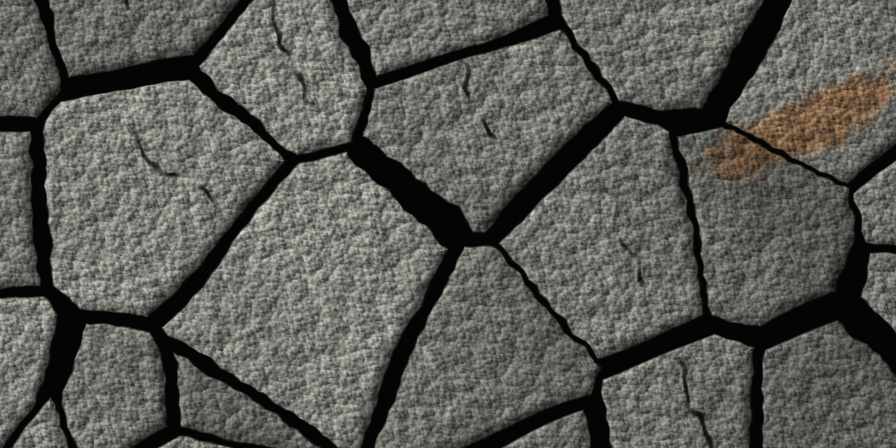
This texture is drawn by a WebGL 1 fragment shader. Its source:

```glsl
precision highp float;
uniform vec2 u_resolution;

#define STONES 2.45
#define LAYOUT vec2(3.0, 8.0)
#define SIZE_SPREAD 0.55
#define GAP_MIN 0.015
#define GAP_SPREAD 0.06
#define RELIEF 2.6
#define LIGHT vec2(-0.8, 0.6)
#define RUST_SPOT vec2(1.80, 0.72)
#define STONE_TINT vec3(1.0, 1.0, 0.95)
#define RUST_TINT vec3(1.12, 0.87, 0.64)
#define GAP_COLOR vec3(0.015)

vec2 hash2(vec2 c) {
  return fract(sin(vec2(dot(c, vec2(127.1, 311.7)), dot(c, vec2(269.5, 183.3)))) * 43758.545);
}

mat2 turn(float a) {
  return mat2(cos(a), sin(a), -sin(a), cos(a));
}

// Distance to the nearest scattered point
float cellular(vec2 p) {
  vec2 base = floor(p);
  float nearest = 4.0;
  for (int y = -1; y <= 1; y++)
    for (int x = -1; x <= 1; x++) {
      vec2 c = base + vec2(float(x), float(y));
      vec2 d = c + hash2(c) - p;
      nearest = min(nearest, dot(d, d));
    }
  return sqrt(nearest);
}

float waves(vec2 p) {
  return 0.5 * sin(p.x * 1.7 + 1.3 * sin(p.y * 1.3))
       + 0.3 * sin(p.y * 3.1 + 1.1 * sin(p.x * 2.3 + 2.0))
       + 0.2 * sin(dot(p, vec2(5.3, -4.1)) + sin(p.y * 6.0));
}

// Rough split surface, slightly stretched along one diagonal
float surfaceHeight(vec2 p) {
  vec2 g = turn(0.6) * p * vec2(1.0, 1.0);
  g *= vec2(0.75, 1.2);
  return -0.9 * cellular(g * 24.0) - 0.45 * cellular(g * 62.0 + 17.0)
       - 0.24 * cellular(g * 112.0 + 41.0);
}

vec2 stoneSite(vec2 c) {
  return c + 0.5 + 0.85 * (hash2(c) - 0.5);
}

float stoneWeight(vec2 c) {
  float h = hash2(c + 31.0).x;
  return SIZE_SPREAD * h * h;
}

float stonePower(vec2 q, vec2 c) {
  vec2 d = q - stoneSite(c);
  return dot(d, d) - stoneWeight(c);
}

// Inset distance to the stone's edge in x, outward edge normal in yz
vec3 stoneEdge(vec2 q, out vec2 id) {
  vec2 base = floor(q);
  float best = 100.0;
  id = base;
  for (int y = -2; y <= 2; y++)
    for (int x = -2; x <= 2; x++) {
      vec2 c = base + vec2(float(x), float(y));
      float power = stonePower(q, c);
      if (power < best) { best = power; id = c; }
    }
  vec3 edge = vec3(100.0, 0.0, 0.0);
  for (int y = -2; y <= 2; y++)
    for (int x = -2; x <= 2; x++) {
      if (x == 0 && y == 0) continue;
      vec2 c = id + vec2(float(x), float(y));
      vec2 across = stoneSite(c) - stoneSite(id);
      float h = hash2(c + id + 0.5).x;
      float gap = (GAP_MIN + GAP_SPREAD * h * h) * (1.0 + 0.5 * waves(q * 1.6));
      float d = (stonePower(q, c) - best) / (2.0 * length(across)) - gap;
      if (d < edge.x) edge = vec3(d, normalize(across));
    }
  return edge;
}

void main() {
  vec2 p = gl_FragCoord.xy / u_resolution.y;
  mat2 tilt = turn(0.35);
  float chips = cellular(p * 24.0);
  vec2 q = tilt * p * STONES + LAYOUT;
  q += 0.035 * vec2(waves(p * 4.0), waves(p * 4.0 + 9.0)) + 0.022 * (chips - 0.5);
  vec2 id;
  vec3 edge = stoneEdge(q, id);
  vec2 r = hash2(id + 7.0);

  // Stone tone and lit relief
  float relief = surfaceHeight(p) - surfaceHeight(p + LIGHT * 0.004);
  float tone = 0.36 + 0.12 * r.y - 0.03 * (p.x - 1.0) + 0.035 * waves(p * 5.0 + r * 20.0);
  float value = tone * (1.0 + RELIEF * relief);

  // Bright rim towards the light, dark broken face away from it
  float facing = dot(edge.yz, tilt * LIGHT);
  value += 0.2 * exp(-max(edge.x, 0.0) / 0.018) * max(facing, 0.0);
  value *= 1.0 - 0.6 * (1.0 - smoothstep(0.0, 0.08, edge.x)) * max(-facing, 0.0);

  // A broken crack and a pale vein across some stones
  vec2 t = turn(1.2 - 0.9 * r.x) * (q - stoneSite(id));
  float bend = 0.06 * sin(t.x * 5.0 + r.x * 6.0) + 0.018 * sin(t.x * 17.0) + 0.01 * sin(t.x * 43.0);
  float off = t.y - bend - 0.3 * (r.y - 0.5);
  float reach = (1.0 - smoothstep(0.15, 0.42, abs(t.x))) * smoothstep(0.2, 0.55, cellular(q * 5.0));
  float crack = reach * step(0.4, r.x) * (1.0 - smoothstep(0.004, 0.022, abs(off)));
  float vein = reach * step(r.x, 0.75) * (1.0 - smoothstep(0.0, 0.025, abs(off + 0.16)));
  value = value * (1.0 - 0.8 * crack) + 0.13 * vein;

  // Rust band with a ragged border
  vec2 s = turn(-0.42) * (p - RUST_SPOT) / vec2(0.25, 0.065);
  float rust = 1.0 - smoothstep(0.65, 1.25, length(s) + 0.5 * (chips - 0.45) + 0.15 * waves(p * 15.0));
  vec3 stone = clamp(value, 0.04, 0.88) * mix(STONE_TINT, RUST_TINT, rust);

  gl_FragColor = vec4(mix(GAP_COLOR, stone, smoothstep(-0.004, 0.012, edge.x)), 1.0);
}
```
